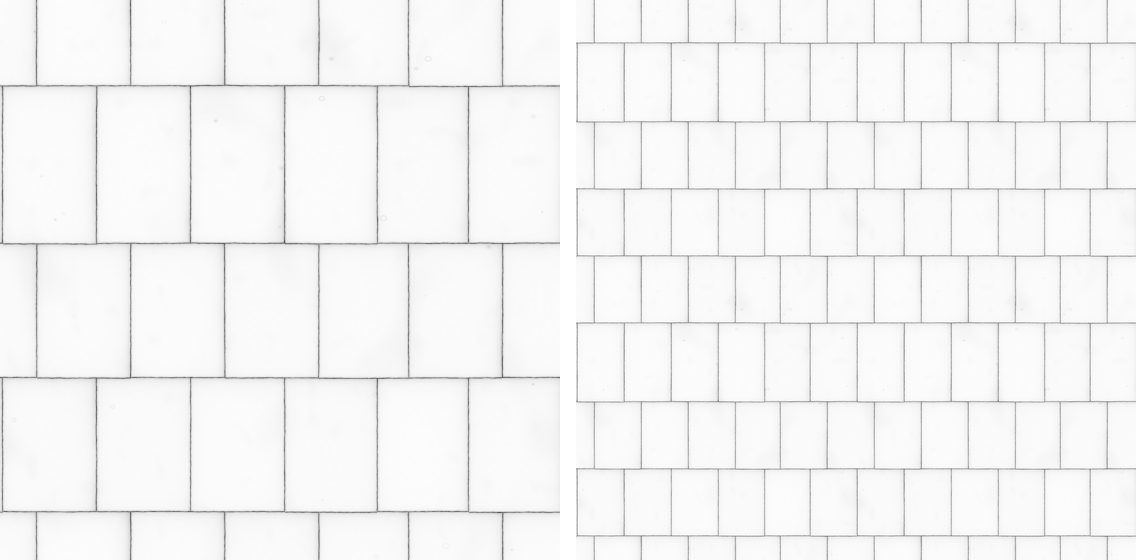
Left: one tile. Right: repeated 2 by 2.
A Shadertoy shader for this texture:

```glsl
// White rectangular shingles in four staggered courses of six, one course taller.
// Wrapped distances to the nearest joints drive thin grainy lines and soft shadows;
// periodic gradient noise and scattered spots add faint wear.

const float ROWS = 4.0;
const float COLUMNS = 6.0;

float hash(vec2 p) {
    vec3 q = fract(vec3(p.xyx) * vec3(0.1031, 0.1030, 0.0973));
    q += dot(q, q.yzx + 33.33);
    return fract((q.x + q.y) * q.z);
}

vec2 gradient(vec2 cell, vec2 period) {
    float angle = 6.2832 * hash(mod(cell, period) + period * 0.37);
    return vec2(cos(angle), sin(angle));
}

// Gradient noise that wraps over the unit square, about -0.7 to 0.7
float noise(vec2 uv, vec2 period) {
    vec2 p = uv * period, i = floor(p), f = p - i;
    vec2 s = f * f * f * (f * (f * 6.0 - 15.0) + 10.0);
    vec2 e = vec2(1.0, 0.0);
    float low = mix(dot(gradient(i, period), f),
                    dot(gradient(i + e.xy, period), f - e.xy), s.x);
    float high = mix(dot(gradient(i + e.yx, period), f - e.yx),
                     dot(gradient(i + e.xx, period), f - e.xx), s.x);
    return mix(low, high, s.y);
}

// Column index, distance to its left joint, distance to its right joint
vec3 findColumn(float x, float row) {
    float odd = mod(row, 2.0);
    vec3 column = vec3(0.0, 1.0, 1.0);
    for (float k = 0.0; k < COLUMNS; k++) {
        // Tiles are slightly wide, and the later ones narrower to compensate
        float late = max(k - 3.0, 0.0);
        float drift = k - min(6.0, mix(2.0, 6.0, odd) * late * late);
        float joint = mix(0.0045, 0.0655, odd) + k / COLUMNS + drift * 0.0013;
        float left = fract(x - joint);
        if (left < column.y) column.xy = vec2(k, left);
        column.z = min(column.z, fract(joint - x));
    }
    return column;
}

// Height of a course's lower edge, uneven from tile to tile
float lowerEdge(float x, float row) {
    float k = findColumn(x, row).x;
    float uneven = hash(vec2(k + 3.0, row + 11.0)) - 0.5;
    return 0.0859 + 0.2396 * row + 0.0417 * step(2.5, row) + 0.002 * uneven;
}

// Sparse dots and small rings, one candidate per grid cell
float spots(vec2 uv) {
    const float GRID = 9.0;
    vec2 p = uv * GRID, cell = floor(p);
    float amount = 0.0;
    for (float j = -1.0; j <= 1.0; j++)
    for (float i = -1.0; i <= 1.0; i++) {
        vec2 c = cell + vec2(i, j), id = mod(c, GRID);
        vec2 center = c + vec2(hash(id + 21.0), hash(id + 47.0));
        float radius = mix(0.02, 0.05, hash(id + 63.0));
        float d = length((p - center) * vec2(1.0, 1.25)) / radius;
        float ring = step(0.5, hash(id + 85.0));
        float mark = mix(exp(-d * d * 1.5), 0.5 * exp(-8.0 * (d - 1.0) * (d - 1.0)), ring);
        amount += mark * step(0.72, hash(id + 5.0)) * mix(0.3, 1.0, hash(id + 99.0));
    }
    return amount;
}

void mainImage(out vec4 fragColor, in vec2 fragCoord) {
    vec2 uv = fragCoord / iResolution.xy;

    // Slightly wavering joints
    vec2 p = uv + 0.0009 * vec2(noise(uv, vec2(6.0, 14.0)), noise(uv.yx, vec2(5.0, 16.0)))
                + 0.0007 * vec2(noise(uv, vec2(90.0)), noise(uv.yx, vec2(80.0)));

    // Course holding this point, and distances to the edges below and above
    float row = 0.0, up = 1.0, down = 1.0;
    for (float i = 0.0; i < ROWS; i++) {
        float edge = lowerEdge(p.x, i);
        float above = fract(p.y - edge);
        if (above < up) { up = above; row = i; }
        down = min(down, fract(edge - p.y));
    }
    vec3 column = findColumn(p.x, row);
    float left = column.y, right = column.z;

    // Soft shadows: wide under each course and left of each joint
    float depth = mix(0.5, 1.3, hash(vec2(column.x + 31.0, row + 7.0)));
    depth *= 1.0 + 0.7 * noise(uv, vec2(7.0, 9.0));
    float shade = 0.09 * exp(-down / 0.005) + 0.03 * exp(-down / 0.018)
                + 0.05 * exp(-up / 0.003) + 0.012 * exp(-up / 0.015)
                + depth * (0.09 * exp(-right / 0.005) + 0.025 * exp(-right / 0.018))
                + 0.06 * exp(-left / 0.003) + 0.015 * exp(-left / 0.015);

    // Dark grainy joint lines, never thinner than a pixel can carry
    float width = max(0.0014, 0.6 / iResolution.y);
    float d = min(min(up, down), min(left, right)) / width;
    float grain = 1.0 + 0.45 * noise(uv, vec2(180.0)) + 0.3 * noise(uv, vec2(24.0));
    float line = 0.36 * grain * exp(-d * d) * 0.0014 / width;

    // Faint stains and surface grain
    float stain = 0.02 * smoothstep(0.15, 0.6, noise(uv, vec2(9.0, 7.0)))
                + 0.012 * smoothstep(0.2, 0.6, noise(uv, vec2(26.0, 19.0)))
                + 0.004 * noise(uv, vec2(128.0));
    float tone = 0.988 - 0.006 * hash(vec2(column.x, row + 17.0));

    float value = tone - shade - line - stain - 0.12 * spots(uv);
    fragColor = vec4(vec3(clamp(value, 0.0, 1.0)), 1.0);
}
```
